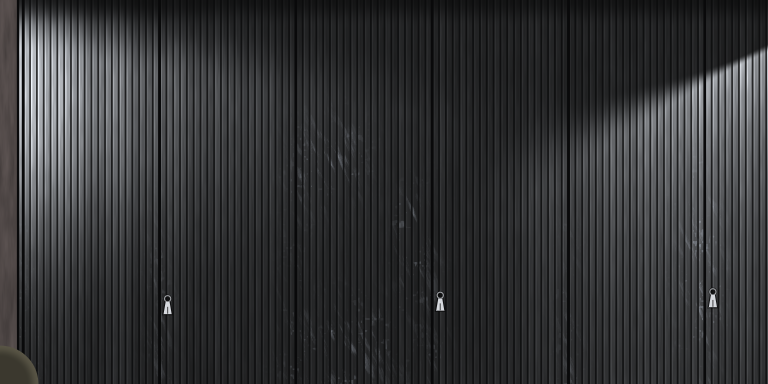
Give the GLSL for this texture, as a WebGL 1 fragment shader.

```glsl
precision highp float;
// Dark grooved wall panels with pulls, scuffs and two slanting pools of light.
uniform vec2 u_resolution;

// Layout, in units of the canvas height (the canvas is 2 wide, 1 high)
const float FIRST_SEAM = 0.0605;
const float PANEL_WIDTH = 0.355;
const float SLATS_PER_PANEL = 20.0;
const float GROOVE_WIDTH = 0.0044;
const float SEAM_WIDTH = 0.0075;
const float FRAME_WIDTH = 0.044;
const float PULL_OFFSET = 0.021;
const float PULL_HEIGHT = 0.206;
const float PULL_RISE = 0.009;

// Light and wear
const float AMBIENT = 0.135;
const float LEFT_LIGHT = 0.68;
const float RIGHT_LIGHT = 0.54;
const float SCUFF_STRENGTH = 0.42;

const vec3 PAINT_TINT = vec3(0.98, 1.0, 1.03);
const vec3 GROOVE_COLOR = vec3(0.035, 0.037, 0.04);
const vec3 SCUFF_COLOR = vec3(0.62, 0.65, 0.70);
const vec3 FRAME_COLOR = vec3(0.31, 0.28, 0.275);
const vec3 DISC_COLOR = vec3(0.23, 0.22, 0.18);
const vec3 METAL_COLOR = vec3(0.84, 0.85, 0.87);

float hash(vec2 p) {
  p = fract(p * vec2(0.1031, 0.1137));
  p += dot(p, p.yx + 33.33);
  return fract((p.x + p.y) * p.x * 17.0);
}

float noise(vec2 p) {
  vec2 i = floor(p), f = fract(p);
  f = f * f * (3.0 - 2.0 * f);
  return mix(mix(hash(i), hash(i + vec2(1.0, 0.0)), f.x),
             mix(hash(i + vec2(0.0, 1.0)), hash(i + vec2(1.0, 1.0)), f.x), f.y);
}

float fbm(vec2 p) {
  float sum = 0.0, amp = 0.5;
  for (int i = 0; i < 4; i++) {
    sum += amp * noise(p);
    p = p * 2.03 + 17.3;
    amp *= 0.5;
  }
  return sum;
}

// Smooth coverage: full inside a negative distance
float fill(float d, float px) { return clamp(0.5 - d / px, 0.0, 1.0); }

// Coverage of a line that may be thinner than a pixel
float stroke(float d, float width, float px) {
  return fill(abs(d) - 0.5 * max(width, px), px) * min(1.0, width / px);
}

float blob(vec2 p, vec2 center, vec2 size) {
  vec2 q = (p - center) / size;
  return exp(-dot(q, q));
}

float wallLight(vec2 p) {
  // Glow at the left, cut off by a soft shadow along the top
  float left = exp(-3.0 * max(p.x - 0.05, 0.0)) * blob(p, vec2(p.x, 0.79), vec2(1.0, 0.40));
  left *= 1.0 - smoothstep(-0.06, 0.13, p.y - 0.935 + 0.18 * p.x);
  // Beam at the right: its slanting edge blurs towards the middle
  float reach = smoothstep(1.15, 2.0, p.x);
  float depth = 0.875 - 0.465 * (2.0 - p.x) - p.y;
  float blur = mix(0.13, 0.012, smoothstep(1.3, 1.95, p.x));
  float right = smoothstep(-blur, blur, depth) * reach * exp(-2.5 * max(depth, 0.0));
  float light = AMBIENT + LEFT_LIGHT * left + RIGHT_LIGHT * right;
  return light * (1.0 - 0.45 * smoothstep(0.93, 1.0, p.y));
}

float scuffs(vec2 p, float seamDistance) {
  float patches = blob(p, vec2(0.85, 0.58), vec2(0.08, 0.10))
                + blob(p, vec2(1.07, 0.38), vec2(0.035, 0.12))
                + 0.7 * blob(p, vec2(0.91, 0.08), vec2(0.12, 0.12))
                + 0.9 * blob(p, vec2(1.82, 0.35), vec2(0.05, 0.22));
  patches += 0.5 * exp(-seamDistance * 45.0) * smoothstep(0.7, 0.1, p.y);
  // Slanting rubbed streaks and fine specks
  float streak = fbm(vec2(p.x * 75.0 + p.y * 32.0, p.y * 16.0 - p.x * 6.0));
  float speck = noise(p * vec2(170.0, 130.0)) * fbm(p * 22.0);
  float marks = smoothstep(0.52, 0.78, streak) + smoothstep(0.38, 0.6, speck);
  return min(patches, 1.0) * marks + 0.06 * smoothstep(0.55, 0.8, fbm(p * 6.0));
}

void main() {
  vec2 p = gl_FragCoord.xy / u_resolution * vec2(2.0, 1.0);
  float px = max(2.0 / u_resolution.x, 1.0 / u_resolution.y);

  // Panels and slats
  float panel = (p.x - FIRST_SEAM) / PANEL_WIDTH;
  float seamSide = (fract(panel + 0.5) - 0.5) * PANEL_WIDTH;
  float slat = panel * SLATS_PER_PANEL;
  float grooveSide = (fract(slat + 0.5) - 0.5) * PANEL_WIDTH / SLATS_PER_PANEL;
  float tone = 0.9 + 0.2 * hash(vec2(floor(slat) + 40.0, 7.0));
  tone *= 0.93 + 0.14 * noise(p * vec2(260.0, 24.0));
  float light = wallLight(p);
  vec3 color = PAINT_TINT * light * tone;
  color = mix(color, SCUFF_COLOR, SCUFF_STRENGTH * min(scuffs(p, abs(seamSide)), 1.0));
  color *= 1.0 + 0.3 * stroke(grooveSide - 0.0045, 0.003, px);
  color = mix(color, GROOVE_COLOR + 0.13 * light, 0.92 * stroke(grooveSide, GROOVE_WIDTH, px));
  color = mix(color, GROOVE_COLOR, stroke(seamSide, SEAM_WIDTH, px));

  // Metal pulls beside every second seam
  float pair = floor(panel * 0.5);
  vec2 q = vec2((panel - 2.0 * pair - 1.0) * PANEL_WIDTH - PULL_OFFSET,
                p.y - PULL_HEIGHT - PULL_RISE * pair);
  float tag = max(abs(q.x) - 0.0065 + 0.17 * q.y, abs(q.y + 0.008) - 0.016);
  float ring = length(q - vec2(0.0, 0.016)) - 0.008;
  color = mix(color, GROOVE_COLOR, 0.8 * fill(min(tag, ring) - 0.003, px));
  color = mix(color, METAL_COLOR, max(fill(tag, px), 0.7 * stroke(ring, 0.003, px)));
  color *= 1.0 - 0.6 * stroke(q.x, 0.003, px) * fill(abs(q.y + 0.014) - 0.009, px);

  // Side frame and the round object in the corner
  vec3 frame = FRAME_COLOR * (0.7 + 0.6 * fbm(p * vec2(60.0, 9.0)));
  color = mix(color, GROOVE_COLOR, fill(p.x - FRAME_WIDTH - 0.006, px));
  color = mix(color, frame, fill(p.x - FRAME_WIDTH, px));
  float disc = length(p) - 0.1;
  color = mix(color, DISC_COLOR * (1.0 + 0.5 * smoothstep(-0.03, 0.0, disc)), fill(disc, px));

  gl_FragColor = vec4(color, 1.0);
}
```
